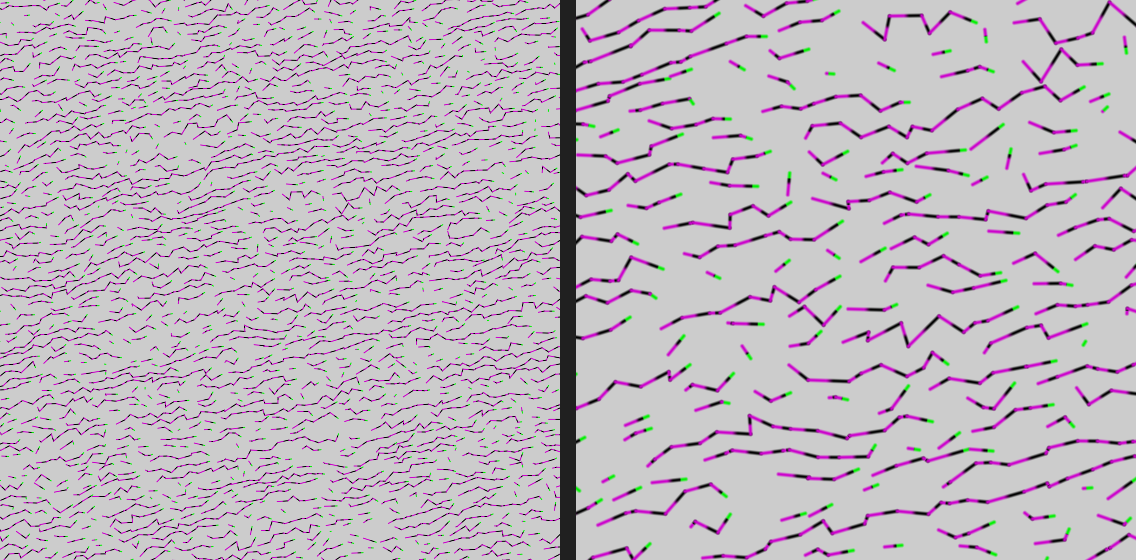
Left, the full canvas; right, a detail of the centre.
Reproduce this pattern procedurally as a three.js fragment shader.

```glsl
// Thin broken polylines drifting to the right and slightly upward on grey.
// Scattered points sit in gently bent rows; each may link to the next one,
// with segments running from magenta to black and a green tip on each chain.
varying vec2 vUv;

const vec2 CELL = vec2(0.0118, 0.0161);

vec2 hash2(vec2 p) {
  vec3 q = fract(p.xyx * vec3(0.1031, 0.1030, 0.0973));
  q += dot(q, q.yzx + 33.33);
  return fract((q.xx + q.yz) * q.zy);
}

float noise(vec2 p) {
  vec2 i = floor(p);
  vec2 f = p - i;
  f = f * f * (3.0 - 2.0 * f);
  float low = mix(hash2(i).x, hash2(i + vec2(1.0, 0.0)).x, f.x);
  float high = mix(hash2(i + vec2(0.0, 1.0)).x, hash2(i + 1.0).x, f.x);
  return mix(low, high, f.y);
}

// Vertical shift of the rows: a steady climb plus slow undulation.
float bend(vec2 g) {
  return 0.2 * CELL.x * g.x + 0.026 * (noise(g / vec2(9.0, 5.0) + 57.0) - 0.5);
}

// Canvas position of the jittered point in a cell.
vec2 pointAt(vec2 id) {
  vec2 jitter = (hash2(id + 131.0) - 0.5) * vec2(1.12, 0.86);
  vec2 g = id + 0.5 + jitter;
  return g * CELL + vec2(0.0, bend(g));
}

// Whether a point joins its successor; some stretches break up more often.
bool linked(vec2 id, float len) {
  float stretch = floor(id.x / 11.0 + hash2(vec2(id.y, 7.0) + 211.0).x);
  float breakChance = hash2(vec2(stretch, id.y) + 307.0).x < 0.5 ? 0.08 : 0.38;
  breakChance += 0.5 * smoothstep(0.016, 0.03, len);
  return hash2(id + 419.0).y > breakChance;
}

void main() {
  vec3 color = vec3(0.8);

  // Undo the bend by iteration to find the surrounding cells.
  vec2 grid = vUv / CELL;
  for (int k = 0; k < 4; k++) {
    grid.y = (vUv.y - bend(grid)) / CELL.y;
  }
  vec2 home = floor(grid);

  for (int y = -2; y <= 2; y++) {
    for (int x = -3; x <= 1; x++) {
      vec2 id = home + vec2(float(x), float(y));
      vec2 next = id + vec2(1.0, 0.0);
      vec2 a = pointAt(id);
      vec2 b = pointAt(next);
      vec2 along = b - a;
      float len = length(along);
      if (!linked(id, len)) continue;

      // Distance to the segment, with a soft edge.
      float t = clamp(dot(vUv - a, along) / max(dot(along, along), 1e-8), 0.0, 1.0);
      float d = length(vUv - a - along * t);
      float cover = 1.0 - smoothstep(0.0, 0.0018, d);
      if (cover <= 0.0) continue;

      vec3 ink = mix(vec3(0.8, 0.0, 0.8), vec3(0.0), smoothstep(0.42, 0.64, t));

      // Green tip where the chain stops.
      if (!linked(next, length(pointAt(next + vec2(1.0, 0.0)) - b))) {
        float fromEnd = (1.0 - t) * len;
        ink = mix(vec3(0.0, 0.95, 0.0), ink, smoothstep(0.0026, 0.0038, fromEnd));
      }
      color = mix(color, ink, cover);
    }
  }
  gl_FragColor = vec4(color, 1.0);
}
```
